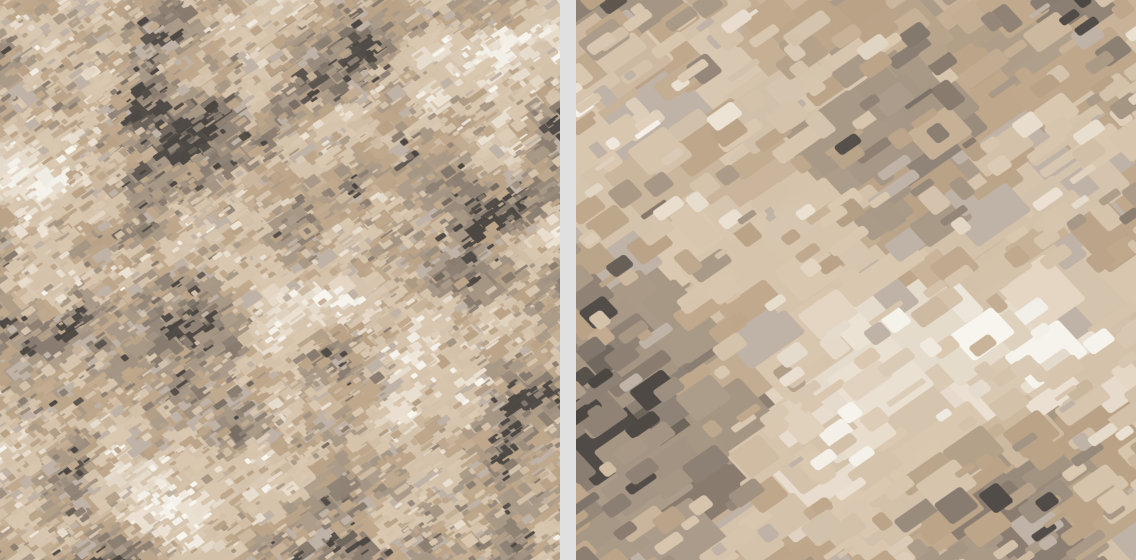
Left, the full canvas; right, a detail of the centre.
A WebGL 2 fragment shader for this pattern:

```glsl
#version 300 es
precision highp float;
// Angular camouflage of stone and sand: eight layers of slanted, rounded
// blocks, painted from large to small. Each block takes one flat colour
// from a ramp, driven by gradient noise at its centre plus a random shift.

uniform vec2 u_resolution;
out vec4 fragColor;

// Integer hash: three random values in 0..1 for each cell and seed
vec3 hash3(ivec2 cell, int seed) {
    uvec3 v = uvec3(ivec3(cell, seed)) * 1664525u + 1013904223u;
    v.x += v.y * v.z; v.y += v.z * v.x; v.z += v.x * v.y;
    v ^= v >> 16u;
    v.x += v.y * v.z; v.y += v.z * v.x; v.z += v.x * v.y;
    return vec3(v >> 8u) / 16777216.0;
}

float cornerSlope(ivec2 cell, vec2 offset) {
    float angle = 6.28319 * hash3(cell, 91).x;
    return dot(vec2(cos(angle), sin(angle)), offset);
}

float gradientNoise(vec2 p) {
    ivec2 i = ivec2(floor(p));
    vec2 f = fract(p);
    vec2 w = f * f * f * (f * (f * 6.0 - 15.0) + 10.0);
    float low = mix(cornerSlope(i, f),
                    cornerSlope(i + ivec2(1, 0), f - vec2(1, 0)), w.x);
    float high = mix(cornerSlope(i + ivec2(0, 1), f - vec2(0, 1)),
                     cornerSlope(i + ivec2(1, 1), f - vec2(1, 1)), w.x);
    return mix(low, high, w.y);
}

// Broad patches with smaller clusters on top
float patchTone(vec2 p) {
    return gradientNoise(p * vec2(4.2, 5.4) + 7.3)
         + 0.6 * gradientNoise(p * vec2(10.0, 13.0) + 31.7);
}

float band(float edge, float tone) {
    return smoothstep(edge - 0.06, edge + 0.06, tone);
}

// Charcoal to off-white, with thresholds set by the share of each colour
vec3 stoneRamp(float tone) {
    vec3 color = vec3(0.31, 0.29, 0.27);
    color = mix(color, vec3(0.55, 0.50, 0.45), band(-0.56, tone));
    color = mix(color, vec3(0.66, 0.60, 0.53), band(-0.37, tone));
    color = mix(color, vec3(0.74, 0.65, 0.54), band(-0.17, tone));
    color = mix(color, vec3(0.84, 0.77, 0.68), band(0.06, tone));
    color = mix(color, vec3(0.91, 0.87, 0.81), band(0.46, tone));
    return mix(color, vec3(0.96, 0.95, 0.92), band(0.68, tone));
}

float roundedBox(vec2 p, vec2 halfSize, float radius) {
    vec2 d = abs(p) - halfSize + radius;
    return length(max(d, 0.0)) + min(max(d.x, d.y), 0.0) - radius;
}

void main() {
    float shortSide = min(u_resolution.x, u_resolution.y);
    vec2 uv = gl_FragCoord.xy / shortSide;
    float soft = 0.8 / shortSide;

    // Slanted axes: long sides rise to the right, short sides fall
    vec2 p = inverse(mat2(0.82, 0.57, -0.68, 0.73)) * uv;
    vec3 color = vec3(0.77, 0.69, 0.59);

    for (int layer = 0; layer < 8; layer++) {
        float fine = float(layer) / 7.0;
        float cellSize = 0.056 * pow(0.8, float(layer));
        float coverage = mix(1.0, 0.17, sqrt(fine));
        vec2 smallest = mix(vec2(0.60, 0.50), vec2(0.26, 0.20), min(fine * 3.0, 1.0));
        vec2 largest = mix(vec2(0.96, 0.85), vec2(0.85, 0.52), fine);
        ivec2 home = ivec2(floor(p / cellSize));

        // Neighbouring blocks reach into this cell
        for (int y = -1; y <= 1; y++)
        for (int x = -1; x <= 1; x++) {
            ivec2 cell = home + ivec2(x, y);
            vec3 place = hash3(cell, layer);
            if (place.z > coverage) continue;

            vec3 shape = hash3(cell, layer + 20);
            vec2 center = (vec2(cell) + place.xy) * cellSize;
            vec2 halfSize = mix(smallest, largest, shape.xy) * cellSize;
            // Some of the finer blocks become thin strokes
            if (layer > 2 && shape.z > 0.72) halfSize *= vec2(1.1, 0.5);

            float radius = min(0.0022, 0.6 * halfSize.y);
            float d = roundedBox(p - center, halfSize, radius);
            if (d > soft) continue;

            // Small blocks stray further from the tone of their patch
            vec3 tint = hash3(cell, layer + 40);
            float shift = (2.0 * tint.x - 1.0) * mix(0.12, 0.55, fine * fine);
            float tone = patchTone(center) + shift;
            vec3 blockColor = stoneRamp(tone) + 0.03 * (tint.y - 0.5);
            // A few mid-tone blocks turn cool grey
            if (tint.z > 0.91 && abs(tone) < 0.3) blockColor = vec3(0.75, 0.70, 0.65);

            color = mix(color, blockColor, 1.0 - smoothstep(-soft, soft, d));
        }
    }
    fragColor = vec4(color, 1.0);
}
```
